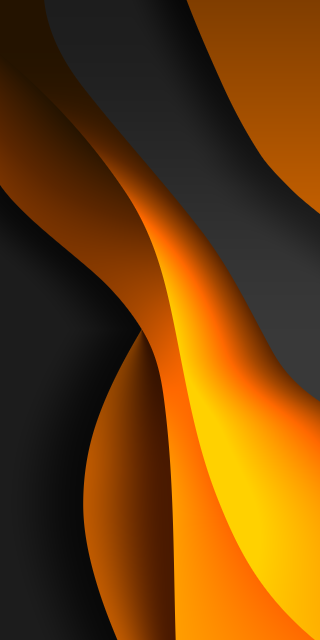
Write a WebGL 1 fragment shader that draws this background.

```glsl
precision highp float;
// Flowing satin ribbons in amber and orange over charcoal.
// Each sheet begins at a smooth edge x(y); sheets are painted from left to
// right, and every sheet is shaded by its position between two edges.

uniform vec2 u_resolution;

// Heat ramp, cold to hot
const vec3 SOOT   = vec3(0.14, 0.075, 0.0);
const vec3 UMBER  = vec3(0.36, 0.15, 0.0);
const vec3 RUST   = vec3(0.65, 0.28, 0.0);
const vec3 ORANGE = vec3(1.0, 0.41, 0.0);
const vec3 AMBER  = vec3(1.0, 0.62, 0.0);
const vec3 YELLOW = vec3(1.0, 0.82, 0.0);

// Leaf and corner panel
const vec3 LEAF_LIT    = vec3(0.76, 0.36, 0.0);
const vec3 LEAF_SHADE  = vec3(0.29, 0.10, 0.0);
const vec3 PANEL_TOP   = vec3(0.50, 0.24, 0.0);
const vec3 PANEL_BASE  = vec3(0.76, 0.37, 0.0);

// Charcoal greys and shadow reach, in canvas widths
const float GREY_SHADOW  = 0.035;
const float GREY_LEFT    = 0.11;
const float GREY_TOP     = 0.115;
const float GREY_RIGHT   = 0.225;
const float LEFT_REACH   = 0.25;
const float PANEL_REACH  = 0.18;

// Cubic through two knots (height, x, slope); gives x and slope.
// Beyond the knots it continues as a straight line.
vec2 span(float y, vec3 a, vec3 b) {
  float h = b.x - a.x;
  float t = clamp((y - a.x) / h, 0.0, 1.0);
  float rise = (b.y - a.y) / h;
  float c2 = 3.0 * rise - 2.0 * a.z - b.z;
  float c3 = a.z + b.z - 2.0 * rise;
  float x = a.y + h * t * (a.z + t * (c2 + t * c3));
  float slope = a.z + t * (2.0 * c2 + 3.0 * t * c3);
  return vec2(x + slope * (y - a.x - h * t), slope);
}

vec2 curve(float y, vec3 k0, vec3 k1, vec3 k2, vec3 k3, vec3 k4) {
  if (y < k1.x) return span(y, k0, k1);
  if (y < k2.x) return span(y, k1, k2);
  if (y < k3.x) return span(y, k2, k3);
  return span(y, k3, k4);
}

// Edges of the sheets, with y measured down from the top (0 to 2)
vec2 leafEdge(float y) {
  return curve(y, vec3(1.029, 0.443, -0.6), vec3(1.328, 0.299, -0.33),
    vec3(1.576, 0.26, 0.0), vec3(1.823, 0.302, 0.3), vec3(2.0, 0.367, 0.42));
}
vec2 foldEdge(float y) {
  return curve(y, vec3(0.578, 0.0, 0.7), vec3(0.846, 0.286, 1.15),
    vec3(1.029, 0.443, 0.62), vec3(1.276, 0.516, 0.12), vec3(2.0, 0.549, 0.03));
}
vec2 ribbonEdge(float y) {
  return curve(y, vec3(0.169, 0.0, 1.2), vec3(0.599, 0.391, 0.67),
    vec3(0.99, 0.539, 0.21), vec3(1.563, 0.682, 0.4), vec3(2.0, 0.984, 1.2));
}
vec2 backdropEdge(float y) {
  return curve(y, vec3(0.0, 0.138, 0.1), vec3(0.273, 0.26, 0.78),
    vec3(0.716, 0.625, 0.77), vec3(1.094, 0.849, 0.55), vec3(1.255, 1.0, 1.5));
}
vec2 panelEdge(float y) {
  return curve(y, vec3(0.0, 0.583, 0.38), vec3(0.26, 0.693, 0.45),
    vec3(0.482, 0.813, 0.65), vec3(0.586, 0.904, 0.98), vec3(0.669, 1.0, 1.25));
}

// Signed distance to an edge, positive on its right
float side(float x, vec2 edge) {
  return (x - edge.x) / sqrt(1.0 + edge.y * edge.y);
}

float cover(float dist) {
  return clamp(dist * u_resolution.x + 0.5, 0.0, 1.0);
}

float across(float x, vec2 from, vec2 to) {
  return clamp((x - from.x) / max(to.x - from.x, 0.001), 0.0, 1.0);
}

vec3 heatColor(float heat) {
  float h = heat * 5.0;
  vec3 c = mix(SOOT, UMBER, clamp(h, 0.0, 1.0));
  c = mix(c, RUST, clamp(h - 1.0, 0.0, 1.0));
  c = mix(c, ORANGE, clamp(h - 2.0, 0.0, 1.0));
  c = mix(c, AMBER, clamp(h - 3.0, 0.0, 1.0));
  return mix(c, YELLOW, clamp(h - 4.0, 0.0, 1.0));
}

void main() {
  vec2 uv = gl_FragCoord.xy / u_resolution;
  float x = uv.x, y = 2.0 - 2.0 * uv.y;
  vec2 leaf = leafEdge(y), fold = foldEdge(y), ribbon = ribbonEdge(y);
  vec2 backdrop = backdropEdge(y), panel = panelEdge(y);

  // Left ground, darkened beside the sheets
  float gap = min(leaf.x, fold.x) - x;
  vec3 color = vec3(mix(GREY_SHADOW, GREY_LEFT, smoothstep(0.0, LEFT_REACH, gap)));

  // Leaf
  vec3 leafColor = mix(LEAF_LIT, LEAF_SHADE, smoothstep(-0.1, 0.95, across(x, leaf, fold)));
  leafColor *= mix(0.68, 1.0, smoothstep(1.03, 1.5, y));
  color = mix(color, leafColor, cover(side(x, leaf)));

  // Folded underside, cool where it tucks below the ribbon
  float outerHeat = 0.28 + 0.52 * smoothstep(0.7, 1.6, y);
  float innerHeat = 0.6 * smoothstep(0.35, 1.25, y);
  float foldHeat = mix(outerHeat, innerHeat, across(x, fold, ribbon));
  color = mix(color, heatColor(foldHeat), cover(side(x, fold)));

  // Main ribbon, glowing along its left edge
  float baseHeat = 0.2 * smoothstep(0.1, 0.9, y) + 0.12 * smoothstep(1.1, 1.35, y);
  float glow = 0.8 * smoothstep(0.25, 1.05, y) - 0.25 * smoothstep(1.5, 2.1, y);
  float ribbonHeat = baseHeat + glow * (1.0 - across(x, ribbon, backdrop));
  color = mix(color, heatColor(ribbonHeat), cover(side(x, ribbon)));

  // Charcoal backdrop, shadowed by the corner panel
  float grey = mix(GREY_TOP, GREY_RIGHT, smoothstep(0.0, 1.15, y));
  float lit = smoothstep(0.0, PANEL_REACH, -side(x, panel));
  grey *= mix(mix(0.25, 0.6, clamp(y * 1.5, 0.0, 1.0)), 1.0, lit);
  color = mix(color, vec3(grey), cover(side(x, backdrop)));

  // Corner panel
  vec3 panelColor = mix(PANEL_TOP, PANEL_BASE, clamp(y * 1.5, 0.0, 1.0));
  color = mix(color, panelColor, cover(side(x, panel)));

  gl_FragColor = vec4(color, 1.0);
}
```
